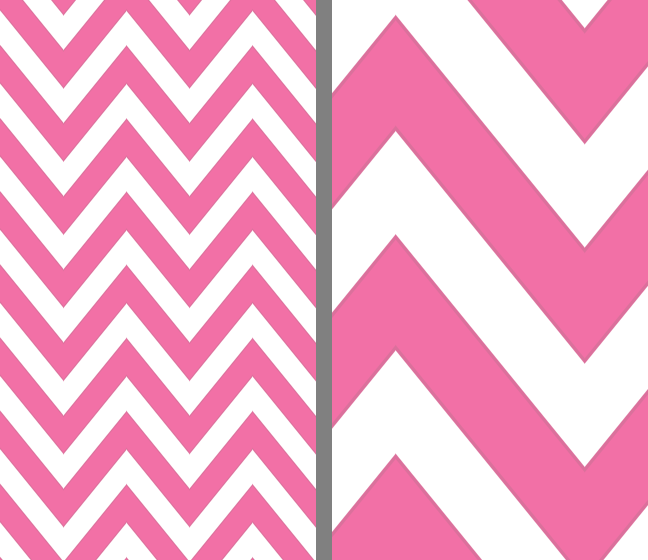
Left, the full canvas; right, a detail of the centre.
This pattern is drawn by a Shadertoy shader. Its source:

```glsl
// Lengths are fractions of the canvas width, measured from the top left.
const float ZIG_PERIOD = 0.3988;   // peak to peak across
const float ZIG_HEIGHT = 0.2454;   // peak to valley
const float ROW_PERIOD = 0.2314;   // stripe to stripe down
const float STRIPE_HEIGHT = 0.1225;
const float RIM_WIDTH = 0.0036;
const vec2 PEAK = vec2(0.4005, 0.2049);  // centre of one stripe at a peak

const vec3 WHITE = vec3(1.0);
const vec3 PINK = vec3(0.95, 0.44, 0.65);
const vec3 RIM = vec3(0.86, 0.44, 0.61);

// Offset of x from the nearest multiple of period
float nearest(float x, float period) {
    return (fract(x / period + 0.5) - 0.5) * period;
}

// Signed distance to the chevron edges, negative inside a stripe
float chevronDistance(vec2 p) {
    float slope = 2.0 * ZIG_HEIGHT / ZIG_PERIOD;
    float zigzag = slope * abs(nearest(p.x, ZIG_PERIOD));
    float offset = abs(nearest(p.y - zigzag, ROW_PERIOD));
    return (offset - 0.5 * STRIPE_HEIGHT) * inversesqrt(1.0 + slope * slope);
}

void mainImage(out vec4 fragColor, in vec2 fragCoord) {
    vec2 p = vec2(fragCoord.x, iResolution.y - fragCoord.y) / iResolution.x;
    float d = chevronDistance(p - PEAK);
    float soft = 0.7 / iResolution.x;

    // Stripe fill with a thin, slightly darker rim
    vec3 stripe = mix(PINK, RIM, smoothstep(-soft, soft, d + RIM_WIDTH));
    vec3 color = mix(stripe, WHITE, smoothstep(-soft, soft, d));
    fragColor = vec4(color, 1.0);
}
```
